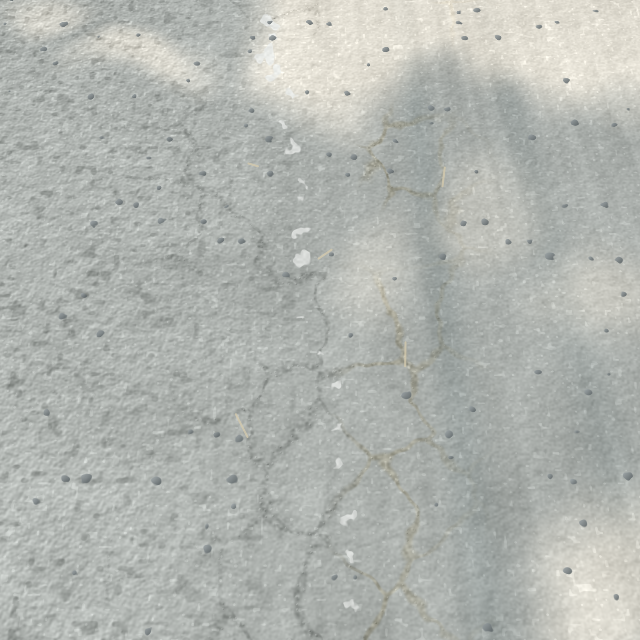
Reproduce this texture procedurally as a WebGL 1 fragment shader.

```glsl
precision highp float;
// Worn asphalt in dappled shade: embossed noise for the grain, warped Voronoi
// edges for cracks, a fan of tyre streaks, and hashed flakes, stones and straws.
// Soft patches of warm sunlight are blended over the cool shaded road.

uniform vec2 u_resolution;

#define SHADE_COLOR vec3(0.660, 0.678, 0.664)
#define SUN_COLOR vec3(0.885, 0.870, 0.825)
#define PAINT_COLOR vec3(0.86, 0.87, 0.86)
#define STONE_COLOR vec3(0.47, 0.50, 0.51)
#define STRAW_COLOR vec3(0.83, 0.79, 0.68)
#define CRACK_CELLS 7.5
#define CRACK_DEPTH 0.13
#define GRAIN_CONTRAST 0.36
#define STREAK_CONTRAST 0.05

float hash(vec2 p) {
  vec3 q = fract(vec3(p.xyx) * 0.1031);
  q += dot(q, q.yzx + 33.33);
  return fract((q.x + q.y) * q.z);
}

vec2 hash2(vec2 p) {
  return vec2(hash(p), hash(p + 57.3));
}

float noise(vec2 p) {
  vec2 i = floor(p), f = fract(p);
  f = f * f * (3.0 - 2.0 * f);
  return mix(mix(hash(i), hash(i + vec2(1, 0)), f.x),
             mix(hash(i + vec2(0, 1)), hash(i + vec2(1, 1)), f.x), f.y);
}

vec2 noise2(vec2 p) {
  return vec2(noise(p), noise(p + 31.7)) - 0.5;
}

// Road surface height, each octave turned to hide the lattice.
float height(vec2 p) {
  mat2 turn = mat2(0.8, 0.6, -0.6, 0.8);
  float h = 0.0, amp = 0.5;
  p *= 48.0;
  for (int i = 0; i < 3; i++) {
    p = turn * p + 11.0;
    h += amp * noise(p);
    p *= 2.05;
    amp *= 0.72;
  }
  return h;
}

// Gap between the two nearest cell centres: zero along a crack.
float crackGap(vec2 p) {
  vec2 cell = floor(p);
  float near = 9.0, next = 9.0;
  for (int y = -1; y <= 1; y++)
  for (int x = -1; x <= 1; x++) {
    vec2 c = cell + vec2(x, y);
    float d = length(c + 0.1 + 0.8 * hash2(c) - p);
    next = min(next, max(near, d));
    near = min(near, d);
  }
  return next - near;
}

// Loose stones, one per chosen cell: x is coverage, y is light from above.
vec2 stones(vec2 p, float cells, float share) {
  vec2 id = floor(p * cells), f = fract(p * cells);
  vec2 d = f - 0.3 - 0.4 * hash2(id + 7.0);
  float radius = mix(0.08, 0.2, hash(id + 19.0));
  float edge = length(d) + 0.12 * (noise(p * cells * 6.0) - 0.5);
  float soft = cells / u_resolution.y;
  float cover = 1.0 - smoothstep(radius - soft, radius + soft, edge);
  return vec2(cover * step(hash(id + 3.0), share), (d.y - d.x) / radius);
}

float sunPatch(vec2 p, vec2 center, vec2 size) {
  return 1.0 - smoothstep(0.25, 1.2, length((p - center) / size));
}

float sunlight(vec2 p) {
  vec2 w = p + 0.07 * noise2(p * 7.0) + 0.02 * noise2(p * 19.0);
  float rim = 0.83 + 0.035 * cos(20.0 * (w.x - 0.7)) - 0.05 * smoothstep(0.85, 1.0, w.x);
  float sun = smoothstep(-0.03, 0.06, w.y - rim) * smoothstep(0.37, 0.46, w.x);
  sun = max(sun, 0.80 * sunPatch(w, vec2(0.24, 0.91), vec2(0.14, 0.05)));
  sun = max(sun, 0.65 * sunPatch(w, vec2(0.09, 0.99), vec2(0.09, 0.04)));
  sun = max(sun, 0.85 * sunPatch(w, vec2(0.97, 0.07), vec2(0.14, 0.16)));
  sun = max(sun, 0.55 * sunPatch(w, vec2(0.94, 0.53), vec2(0.14, 0.10)));
  sun = max(sun, 0.40 * sunPatch(w, vec2(0.76, 0.66), vec2(0.09, 0.09)));
  return max(sun, 0.40 * sunPatch(w, vec2(0.60, 0.56), vec2(0.08, 0.12)));
}

// Flakes left from a painted line, crowding toward the far end.
float paintFlakes(vec2 p) {
  float soft = 1.5 / u_resolution.y, cover = 0.0;
  vec2 w = p + 0.022 * noise2(p * 65.0) + 0.008 * noise2(p * 150.0);
  for (int i = 0; i < 20; i++) {
    float k = float(i), y = 0.98 - 0.92 * pow(k / 19.0, 1.5);
    vec2 c = vec2(0.565 - 0.14 * y, y) + 0.035 * (hash2(vec2(k, 5.0)) - 0.5);
    float radius = mix(0.003, 0.014, pow(hash(vec2(k, 9.0)), 1.5));
    cover = max(cover, 1.0 - smoothstep(radius - soft, radius + soft, length(w - c)));
  }
  return cover;
}

float straws(vec2 p) {
  float cover = 0.0, soft = 1.0 / u_resolution.y;
  for (int i = 0; i < 5; i++) {
    vec2 seed = vec2(float(i), 41.0);
    vec2 d = p - 0.25 - 0.5 * hash2(seed);
    vec2 dir = normalize(hash2(seed + 2.0) - vec2(0.5, 0.1));
    float along = clamp(dot(d, dir), 0.0, mix(0.012, 0.04, hash(seed + 8.0)));
    cover = max(cover, 1.0 - smoothstep(0.0008, 0.0008 + soft, length(d - dir * along)));
  }
  return cover;
}

void main() {
  vec2 p = gl_FragCoord.xy / u_resolution;
  vec2 road = (p - vec2(0.5, 0.0)) / (1.0 - 0.3 * p.y);
  float rough = 1.0 - smoothstep(0.1, 0.65, p.x + 0.15 * (noise(p * 6.0) - 0.5));
  float sun = sunlight(p);

  // Broad tone, tyre tracks and streaks
  vec3 color = mix(SHADE_COLOR, SUN_COLOR, sun);
  float fan = (p.x - 0.5) / (1.9 - p.y);
  float track = exp(-pow((fan - 0.14) / 0.022, 2.0)) + 0.7 * exp(-pow((fan - 0.28) / 0.025, 2.0));
  color -= vec3(0.055, 0.045, 0.04) * track * (1.0 - 0.7 * sun);
  color += STREAK_CONTRAST * (1.0 - rough) * (noise(vec2(fan * 90.0, p.y * 4.0)) - 0.5);
  color += 0.05 * (noise(p * 9.0) - 0.5) + 0.035 * (noise(p * 27.0) - 0.5);
  color += 0.04 * rough * (1.0 - 0.5 * p.y);

  // Embossed grain, dark pits and pale chips
  float relief = height(road + vec2(-0.002, 0.003)) - height(road);
  color -= GRAIN_CONTRAST * mix(0.45, 1.0, rough) * relief;
  color -= 0.10 * mix(0.2, 1.0, rough) * smoothstep(0.66, 0.9, noise(road * vec2(62.0, 78.0)));
  color += 0.07 * smoothstep(0.78, 0.95, noise(road * 125.0 + 9.0));
  color += 0.05 * (noise(road * 230.0) - 0.5);

  // Gritty, broken cracks
  vec2 bent = road + 0.045 * noise2(road * 14.0) + 0.014 * noise2(road * 50.0);
  float gap = crackGap(bent * CRACK_CELLS * vec2(1.0, 0.75));
  float zone = smoothstep(0.05, 0.35, p.x) * (1.0 - smoothstep(0.6, 0.8, p.x));
  zone *= smoothstep(0.25, 0.6, noise(p * 8.0 + 4.0));
  float crack = zone * (1.0 - smoothstep(0.015, 0.10, gap));
  float grit = noise(road * 170.0);
  color -= CRACK_DEPTH * crack * (1.3 * grit - 0.1);
  color += vec3(0.035, 0.015, -0.025) * crack * smoothstep(0.5, 0.6, p.x);

  // Loose matter and paint
  color = mix(color, PAINT_COLOR + 0.07 * sun + 0.08 * (grit - 0.5), 0.9 * paintFlakes(p));
  vec2 crumbs = stones(road, 95.0, 0.5);
  color = mix(color, color + 0.09 * crumbs.y, crumbs.x * crack);
  vec2 pebble = stones(road, 24.0, 0.10);
  color = mix(color, STONE_COLOR + 0.07 * pebble.y, 0.85 * pebble.x);
  color = mix(color, STRAW_COLOR, 0.8 * straws(p));
  gl_FragColor = vec4(clamp(color, 0.0, 1.0), 1.0);
}
```
